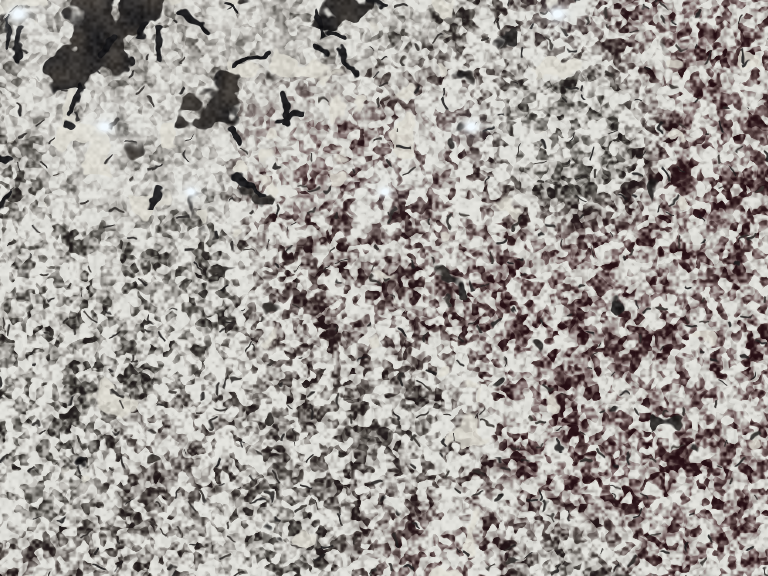
Write a Shadertoy shader that draws this texture.

```glsl
const float GRAIN_FREQ = 85.0;     // grains per canvas height
const float CLUMP_FREQ = 32.0;
const float FINE_FREQ = 170.0;
const float FLAKE_FREQ = 30.0;
const float BLADE_FREQ = 14.0;
const float EDGE = 0.0015;         // edge softness in canvas heights
const float CONTRAST = 5.6;
const float LIFT = 0.045;
const vec2 COARSE_CENTRE = vec2(0.30, 0.88);
const vec2 COARSE_RADIUS = vec2(0.48, 0.30);
const vec3 CREAM = vec3(0.87, 0.86, 0.82);
const vec3 BROWN = vec3(0.25, 0.23, 0.21);
const vec3 BLACK = vec3(0.08, 0.08, 0.09);
const vec3 WINE_SHIFT = vec3(0.02, -0.05, -0.03);
const vec3 LAMP = vec3(0.95, 0.98, 1.0);

const vec3 TONES[6] = vec3[6](
    vec3(0.15, 0.13, 0.13), vec3(0.30, 0.29, 0.27), vec3(0.45, 0.44, 0.42),
    vec3(0.61, 0.60, 0.58), vec3(0.75, 0.74, 0.72), vec3(0.87, 0.87, 0.85));
const float RANKS[6] = float[6](0.025, 0.09, 0.185, 0.33, 0.58, 0.87);

vec3 hash3(vec2 p) {
    vec3 q = fract(p.xyx * vec3(0.1031, 0.1030, 0.0973));
    q += dot(q, q.yxz + 33.33);
    return fract((q.xxy + q.yzz) * q.zyx);
}

float noise(vec2 p) {
    vec2 i = floor(p), f = fract(p);
    f = f * f * (3.0 - 2.0 * f);
    return mix(mix(hash3(i).x, hash3(i + vec2(1, 0)).x, f.x),
               mix(hash3(i + vec2(0, 1)).x, hash3(i + 1.0).x, f.x), f.y);
}

// Voronoi grains of flat random value with softened borders
float grains(vec2 p) {
    vec2 cell = floor(p);
    float total = 0.0, weight = 0.0;
    for (int y = -1; y <= 1; y++)
    for (int x = -1; x <= 1; x++) {
        vec2 id = cell + vec2(x, y);
        vec3 h = hash3(id + 71.0);
        float w = exp(-16.0 * length(p - id - h.xy));
        total += w * h.z;
        weight += w;
    }
    return total / weight;
}

// Scattered slivers at random angles; size holds half length and half width
float slivers(vec2 p, float freq, vec2 size, float share) {
    p *= freq;
    vec2 cell = floor(p);
    float cover = 0.0;
    for (int y = -1; y <= 1; y++)
    for (int x = -1; x <= 1; x++) {
        vec2 id = cell + vec2(x, y);
        vec3 h = hash3(id + 13.0);
        vec3 k = hash3(id + 157.0);
        float angle = 3.14159 * h.z;
        vec2 axis = vec2(cos(angle), sin(angle));
        vec2 d = p - id - h.xy;
        vec2 q = vec2(dot(d, axis), dot(d, vec2(-axis.y, axis.x)));
        float len = size.x * (0.4 + k.y);
        q.x -= clamp(q.x, -len, len);
        float dist = length(q) - size.y * (0.5 + k.z);
        float soft = EDGE * freq;
        cover = max(cover, step(k.x, share) * (1.0 - smoothstep(-soft, soft, dist)));
    }
    return cover;
}

vec3 toneAt(float rank) {
    vec3 color = TONES[0];
    for (int i = 1; i < 6; i++)
        color = mix(color, TONES[i],
                    clamp((rank - RANKS[i - 1]) / (RANKS[i] - RANKS[i - 1]), 0.0, 1.0));
    return color;
}

// Paired ceiling reflections that spread apart toward the top
float lamps(vec2 p) {
    float glow = 0.0;
    for (int i = 0; i < 6; i++) {
        float row = float(i / 2);
        float side = float(i % 2) * 2.0 - 1.0;
        vec2 at = vec2(0.5 + side * (0.168 + 0.15 * row),
                       0.667 + 0.0715 * row + 0.0415 * row * row);
        float d = length((p - at) * vec2(0.8, 1.0));
        float size = 0.008 + 0.002 * row;
        glow += exp(-d * d / (size * size)) + 0.22 * exp(-d / (size * 2.5));
    }
    return min(glow, 1.0);
}

void mainImage(out vec4 fragColor, in vec2 fragCoord) {
    vec2 p = fragCoord / iResolution.y;
    vec2 ragged = p + 0.012 * (vec2(noise(p * 55.0), noise(p * 55.0 + 40.0)) - 0.5)
                    + 0.005 * (vec2(noise(p * 130.0), noise(p * 130.0 + 90.0)) - 0.5);

    // Regions: coarse crystals at upper left, wine-coloured drifts at right
    float drift = noise(p * 4.0 + 5.0);
    float coarse = 1.0 - smoothstep(0.5, 1.25,
        length((p - COARSE_CENTRE) / COARSE_RADIUS) + 0.5 * (drift - 0.5));
    float wine = smoothstep(0.5, 1.1, drift + 0.5 * p.x - 0.25 * p.y);

    // Fine mineral ground
    float fine = noise(p * FINE_FREQ) - 0.5;
    float field = grains(ragged * GRAIN_FREQ) - 0.5 + 0.55 * fine
                + 0.6 * (noise(ragged * CLUMP_FREQ) - 0.5)
                + 0.2 * (noise(p * 7.0) - 0.5) + LIFT - 0.07 * wine;
    field = mix(field, 0.55 * field + 0.09, coarse);
    float rank = 1.0 / (1.0 + exp(-CONTRAST * field));
    vec3 color = toneAt(rank) + 0.07 * fine;
    color += WINE_SHIFT * wine * (1.0 - smoothstep(0.15, 0.6, rank));

    // Pale feldspar patches
    float pale = 0.75 * noise(ragged * 17.0 + 30.0) + 0.25 * noise(ragged * 48.0);
    pale = smoothstep(0.80, 0.84, pale + 0.07 * coarse);
    color = mix(color, CREAM + 0.08 * fine, 0.85 * pale);

    // Dark flakes, blotches and blades
    float flake = slivers(ragged, FLAKE_FREQ, vec2(0.2, 0.055), 0.4 - 0.15 * coarse);
    color = mix(color, mix(BLACK, BROWN, noise(p * 40.0)), 0.9 * flake);
    float blot = 0.7 * noise(ragged * 15.0 + 8.0) + 0.3 * noise(ragged * 45.0 + 3.0);
    blot = smoothstep(0.65, 0.69, blot + 0.2 * (coarse - 1.0));
    color = mix(color, mix(BLACK, BROWN, noise(p * 30.0 + 60.0)) + 0.12 * fine, 0.95 * blot);
    float blade = slivers(ragged, BLADE_FREQ, vec2(0.3, 0.07), 0.45 * coarse);
    color = mix(color, BLACK + 0.08 * fine, 0.95 * blade);

    color = mix(color, LAMP, lamps(p));
    fragColor = vec4(clamp(color, 0.0, 1.0), 1.0);
}
```
